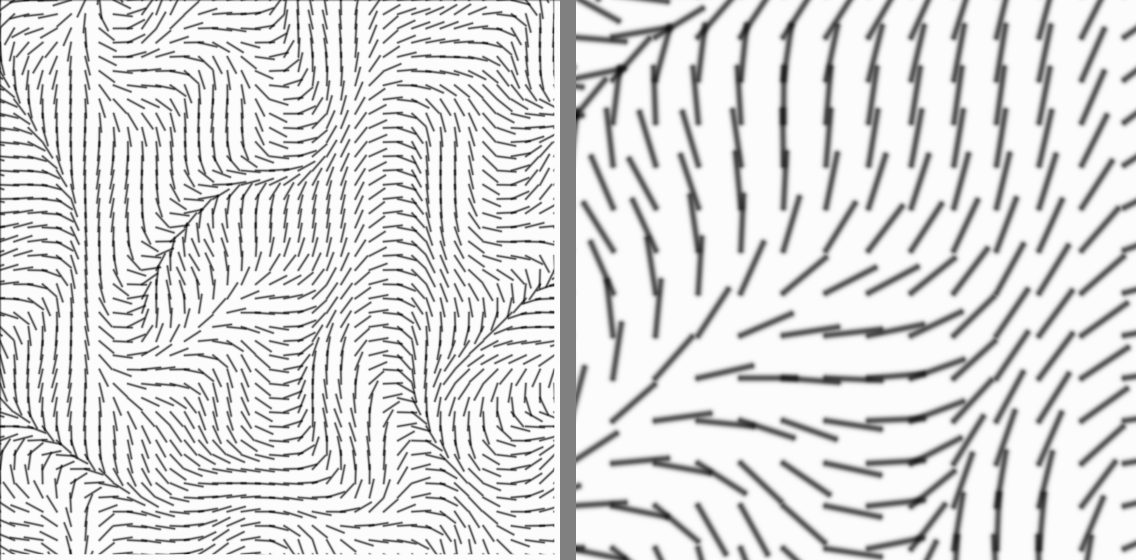
Left, the full canvas; right, a detail of the centre.
Give the GLSL for this pattern, as a WebGL 1 fragment shader.

```glsl
precision highp float;
// Flow field: short grey strokes on a square grid, turned by layered sine waves.

uniform vec2 u_resolution;

#define CELLS 39.4          // grid steps across the canvas
#define LAST_CELL 39.0      // strokes end here, leaving a thin margin
#define STROKE_LENGTH 1.28  // in grid steps
#define STROKE_RADIUS 0.086 // soft half width, in grid steps
#define INK 0.63            // darkness of a single stroke
#define PAPER 0.988
#define TURN 0.62           // swing of each wave, in radians
#define TILT 0.3            // mean stroke angle, in radians
#define EDGE_WIDTH 0.002    // frame line on the left and top

const float TAU = 6.2831853;
const int WAVES = 6;

// Stroke angle at a point of the unit canvas.
float flowAngle(vec2 p) {
  p += 0.035 * sin(TAU * 1.7 * p.yx + vec2(0.8, 2.9));
  float angle = TILT;
  for (int k = 0; k < WAVES; k++) {
    float n = float(k);
    float heading = 2.4 * n + 0.5;
    float frequency = 1.0 + 0.45 * n;
    float along = dot(p, vec2(cos(heading), sin(heading)));
    angle += TURN * sin(TAU * frequency * along + 1.7 * n * n + 0.6);
  }
  // Linger near horizontal and vertical.
  return angle - 0.13 * sin(4.0 * angle);
}

float segmentDistance(vec2 p, vec2 start, vec2 span) {
  vec2 offset = p - start;
  float t = clamp(dot(offset, span) / dot(span, span), 0.0, 1.0);
  return length(offset - span * t);
}

void main() {
  vec2 uv = gl_FragCoord.xy / u_resolution;
  uv.y = 1.0 - uv.y; // rows run from the top
  float pixel = 1.0 / min(u_resolution.x, u_resolution.y);
  vec2 grid = uv * CELLS;
  vec2 nearest = floor(grid + 0.5);
  float radius = max(STROKE_RADIUS, 0.7 * pixel * CELLS);

  // Each stroke starts on a grid point; overlaps grow darker.
  float light = 1.0;
  for (int j = -2; j <= 2; j++) {
    for (int i = -2; i <= 2; i++) {
      vec2 start = nearest + vec2(float(i), float(j));
      float angle = flowAngle(start / CELLS);
      vec2 span = STROKE_LENGTH * vec2(cos(angle), sin(angle));
      float d = segmentDistance(grid, start, span) / radius;
      light *= 1.0 - INK * exp(-d * d);
    }
  }

  // Clear margin on the right and bottom.
  float margin = smoothstep(-0.05, 0.05, max(grid.x, grid.y) - LAST_CELL);
  light = mix(light, 1.0, margin);

  // Frame line, stronger on the left than on the top.
  vec2 edge = 1.0 - smoothstep(EDGE_WIDTH - pixel, EDGE_WIDTH + pixel, uv);
  light *= (1.0 - 0.5 * edge.x) * (1.0 - 0.35 * edge.y);

  gl_FragColor = vec4(vec3(PAPER * light), 1.0);
}
```
